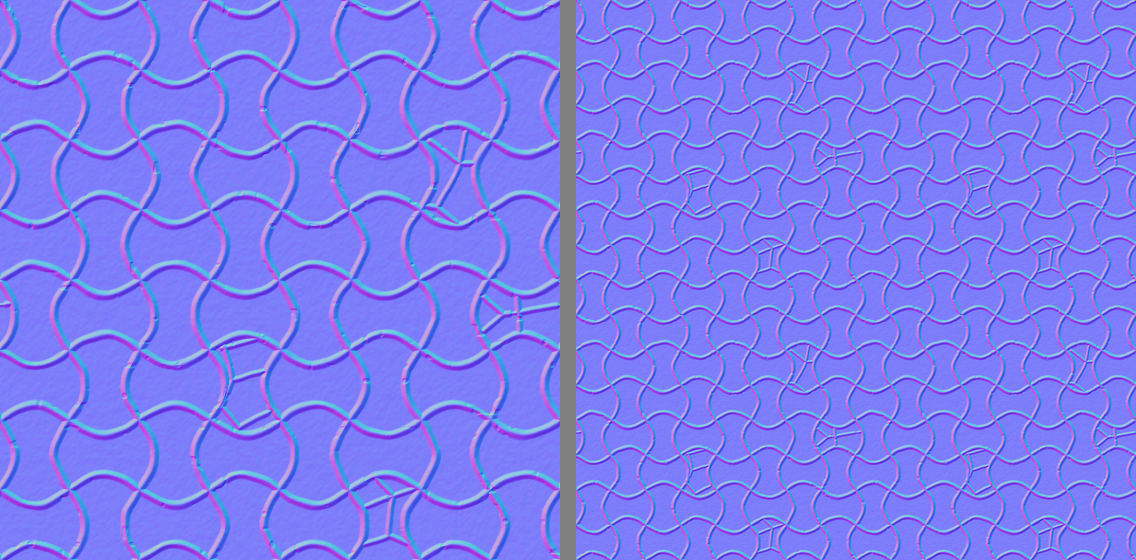
Left: one tile. Right: repeated 2 by 2.
Give the GLSL for this texture map, as a three.js fragment shader.

```glsl
// Normal map of interlocking wavy paving: an 8 by 8 grid whose joints bend as sines,
// alternating in direction from line to line. A height field holds the joints, the
// fractured stones and a fine grain; its slopes are encoded as a tangent-space colour.
varying vec2 vUv;

const float PI = 3.14159265;
const float CELLS = 8.0;        // joints across and up
const float BEND = 0.22;        // sine amplitude, in cells
const float JOINT_WIDTH = 0.074; // half widths, in cells
const float CRACK_WIDTH = 0.056;
const float STEEPNESS = 0.62;   // groove depth over half width

float hash(vec2 p) {
  vec3 q = fract(p.xyx * 0.1031);
  q += dot(q, q.yzx + 33.33);
  return fract((q.x + q.y) * q.z);
}

// Value noise that wraps after period lattice steps
float noise(vec2 p, float period) {
  vec2 i = floor(p), f = fract(p);
  vec2 lo = mod(i, period), hi = mod(i + 1.0, period);
  f = f * f * (3.0 - 2.0 * f);
  return mix(mix(hash(lo), hash(vec2(hi.x, lo.y)), f.x),
             mix(hash(vec2(lo.x, hi.y)), hash(hi), f.x), f.y);
}

// Noise at a whole number of lattice steps per cell
float cellNoise(vec2 p, float steps) {
  return noise(p * steps, CELLS * steps);
}

// Distance to the nearest of a family of alternating sine lines
float waveDistance(float along, float across, float side) {
  float line = floor(across + 0.5);
  float bend = side * BEND * cos(PI * line);
  float slope = bend * PI * cos(PI * along);
  return abs(across - line - bend * sin(PI * along)) * inversesqrt(1.0 + slope * slope);
}

float armDistance(vec2 q, float degrees_, float reach) {
  float a = radians(degrees_);
  vec2 dir = vec2(cos(a), sin(a));
  return length(q - dir * clamp(dot(q, dir), 0.0, reach));
}

// Branching crack: up to four arms leave one joint
float forkDistance(vec2 p, vec2 joint, vec4 angles, vec4 reach) {
  vec2 q = mod(p - joint + 0.5 * CELLS, CELLS) - 0.5 * CELLS;
  return min(min(armDistance(q, angles.x, reach.x), armDistance(q, angles.y, reach.y)),
             min(armDistance(q, angles.z, reach.z), armDistance(q, angles.w, reach.w)));
}

// The four fractured stones
float crackDistance(vec2 p) {
  float d = forkDistance(p, vec2(6.58, 5.67), vec4(145, 80, 243, 0), vec4(0.53, 0.46, 0.68, 0.24));
  d = min(d, forkDistance(p, vec2(6.25, 5.03), vec4(170, 322, 0, 0), vec4(0.17, 0.34, 0, 0)));
  d = min(d, forkDistance(p, vec2(7.19, 3.50), vec4(9, 138, 220, 0), vec4(1.0, 0.42, 0.38, 0)));
  d = min(d, forkDistance(p, vec2(7.40, 3.53), vec4(93, 275, 0, 0), vec4(0.27, 0.32, 0, 0)));
  d = min(d, forkDistance(p, vec2(3.31, 2.58), vec4(102, 12, 249, 0), vec4(0.48, 0.5, 0.45, 0)));
  d = min(d, forkDistance(p, vec2(3.42, 1.88), vec4(132, 30, 0, 0), vec4(0.39, 0.53, 0, 0)));
  d = min(d, forkDistance(p, vec2(3.18, 3.02), vec4(16, 0, 0, 0), vec4(0.6, 0, 0, 0)));
  d = min(d, forkDistance(p, vec2(5.62, 0.90), vec4(198, 22, 262, 133), vec4(0.43, 0.39, 0.56, 0.38)));
  return min(d, forkDistance(p, vec2(5.55, 0.34), vec4(197, 340, 0, 0), vec4(0.36, 0.3, 0, 0)));
}

float groove(float d, float width) {
  return STEEPNESS * width * (1.0 - smoothstep(0.0, width, d));
}

float height(vec2 p) {
  // Uneven edges and sparse chips
  vec2 wobble = vec2(cellNoise(p, 4.0), cellNoise(p + 3.37, 4.0)) - 0.5;
  vec2 w = p + 0.035 * wobble;
  float chip = 0.022 * smoothstep(0.78, 0.95, cellNoise(p, 9.0));

  float joints = min(waveDistance(w.x, w.y, 1.0), waveDistance(w.y, w.x, -1.0));
  float cut = max(groove(joints + chip, JOINT_WIDTH),
                  groove(crackDistance(w) + chip, CRACK_WIDTH));

  // Stone grain
  float grain = 0.0022 * cellNoise(p, 24.0) + 0.0025 * cellNoise(p, 11.0);
  return grain - cut;
}

void main() {
  vec2 p = vUv * CELLS;
  vec2 e = vec2(0.01, 0.0);
  vec2 slope = vec2(height(p + e.xy) - height(p - e.xy),
                    height(p + e.yx) - height(p - e.yx)) / (2.0 * e.x);

  // Green axis points down
  vec3 normal = normalize(vec3(-slope.x, slope.y, 1.0));
  gl_FragColor = vec4(0.49 + 0.49 * normal, 1.0);
}
```
